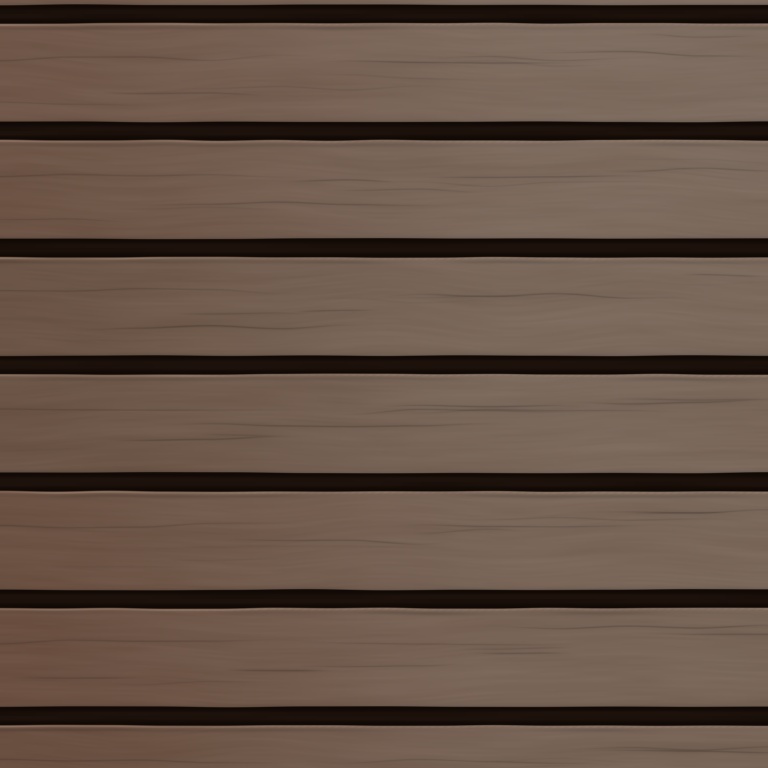
This texture is drawn by a WebGL 1 fragment shader. Its source:

```glsl
precision highp float;
uniform vec2 u_resolution;

const float PITCH = 0.15234;        // height of one board plus one gap
const float FIRST_GAP = 0.9818;     // centre of the topmost gap
const float GAP_HALF = 0.0120;      // half the gap height
const float EDGE_SOFT = 0.0011;
const float EDGE_WOBBLE = 0.0016;
const float LIP_WIDTH = 0.0014;     // bright upper lip of a board
const float HATCH_COUNT = 95.0;     // saw marks across the lip
const float CRACK_WIDTH = 0.0012;
const float FINE_GRAIN = 0.014;
const float BROAD_GRAIN = 0.035;
const vec3 WOOD_WARM = vec3(0.408, 0.318, 0.258);
const vec3 WOOD_GREY = vec3(0.490, 0.422, 0.372);
const vec3 LIP_COLOR = vec3(0.590, 0.490, 0.420);
const vec3 GAP_DEEP = vec3(0.065, 0.035, 0.018);
const vec3 GAP_LIT = vec3(0.112, 0.066, 0.042);

float hash(vec2 p) {
  p = fract(p * vec2(0.1031, 0.1137));
  p += dot(p, p.yx + 33.33);
  return fract((p.x + p.y) * p.x * 7.31);
}

float noise(vec2 p) {
  vec2 i = floor(p), f = fract(p);
  f = f * f * (3.0 - 2.0 * f);
  return mix(mix(hash(i), hash(i + vec2(1.0, 0.0)), f.x),
             mix(hash(i + vec2(0.0, 1.0)), hash(i + vec2(1.0, 1.0)), f.x), f.y);
}

float fbm(vec2 p) {
  float sum = 0.0, gain = 0.5;
  for (int i = 0; i < 4; i++) {
    sum += gain * noise(p);
    p = p * 2.03 + 17.7;
    gain *= 0.5;
  }
  return sum;
}

// Thin wandering line around a centre, fading towards both ends
float crack(vec2 p, vec2 centre, float halfLength, float seed) {
  float wander = (noise(vec2(p.x * 11.0, seed)) - 0.5) * 0.008;
  float d = (p.y - centre.y - wander) / CRACK_WIDTH;
  float taper = 1.0 - smoothstep(0.3, 1.0, abs(p.x - centre.x) / halfLength);
  return taper * (exp(-d * d) + 0.3 * exp(-abs(d) * 0.35));
}

// Grain lines that recur on every board, shifted a little from row to row
float cracks(vec2 p, float row) {
  float sum = 0.0;
  for (int i = 0; i < 9; i++) {
    float k = float(i) + 1.0;
    float seed = k * 13.0 + row * 7.0;
    vec2 jitter = vec2(hash(vec2(seed, 3.0)), hash(vec2(seed, 8.0))) - 0.5;
    vec2 centre = vec2(fract(k * 0.618 + 0.02), 0.032 + 0.088 * fract(k * 0.377));
    float halfLength = mix(0.06, 0.24, hash(vec2(seed, 21.0)));
    float strength = mix(0.15, 1.0, hash(vec2(seed, 34.0)));
    sum += strength * crack(p, centre + jitter * vec2(0.12, 0.022), halfLength, seed);
  }
  sum += 0.7 * crack(p, vec2(0.12, 0.057), 0.32, row * 5.0 + 2.0);
  return sum;
}

vec3 woodColor(vec2 uv, vec2 p, float row) {
  // Warm at the left and bottom, grey at the right and top
  float tone = 0.08 + 0.80 * smoothstep(-0.05, 0.75, uv.x) + 0.28 * (uv.y - 0.5);
  tone += 0.30 * (fbm(vec2(uv.x * 5.0, p.y * 22.0 + row * 9.0)) - 0.47);
  vec3 color = mix(WOOD_WARM, WOOD_GREY, clamp(tone, 0.0, 1.1));
  float redness = hash(vec2(row, 51.0)) * (1.0 - uv.x);
  color += vec3(0.012, -0.004, -0.002) * redness;

  // Stretched grain, bent by a slow drift
  float bend = (noise(vec2(uv.x * 6.0, row * 3.0)) - 0.5) * 0.018;
  float y = p.y + bend;
  float broad = fbm(vec2(uv.x * 4.0 + row * 11.0, y * 80.0)) - 0.47;
  float fine = noise(vec2(uv.x * 18.0 + row * 31.0, y * 340.0)) - 0.5;
  color += BROAD_GRAIN * broad + FINE_GRAIN * fine;
  return color * (1.0 - 0.13 * min(cracks(p, row), 1.5));
}

void main() {
  vec2 uv = gl_FragCoord.xy / u_resolution;
  float soft = max(EDGE_SOFT, 0.75 / u_resolution.y);

  // Row index and distance below the centre of the gap above
  float depth = (FIRST_GAP - uv.y) / PITCH;
  float row = floor(depth) + 2.0;
  float below = fract(depth) * PITCH;
  vec2 p = vec2(uv.x, below);

  // Distances inward from the upper and lower edges of the board
  float topWobble = noise(vec2(uv.x * 14.0, row * 4.0)) - 0.5;
  float lowWobble = noise(vec2(uv.x * 10.0, row * 4.0 + 2.0)) - 0.5;
  float fromTop = below - GAP_HALF + EDGE_WOBBLE * topWobble;
  float fromLow = PITCH - GAP_HALF - below + EDGE_WOBBLE * lowWobble;
  float board = smoothstep(-soft, soft, min(fromTop, fromLow));

  vec3 wood = woodColor(uv, p, row);

  // Worn bright lip with saw marks, then a faint dark band below it
  float hatch = 0.5 + 0.5 * sin(6.2832 * (uv.x * HATCH_COUNT + below * 150.0));
  float hatchAmount = 0.45 * smoothstep(0.1, 0.6, uv.x);
  float wear = mix(0.35, 1.0, noise(vec2(uv.x * 12.0, row * 6.0)));
  float lipDistance = (fromTop - 0.0018) / LIP_WIDTH;
  float lip = exp(-lipDistance * lipDistance) * wear * (1.0 - hatchAmount * hatch);
  float bandDistance = (fromTop - 0.0065) / 0.0025;
  float bandWear = noise(vec2(uv.x * 9.0, row * 8.0 + 3.0));
  wood *= 1.0 - 0.14 * bandWear * exp(-bandDistance * bandDistance);
  wood = mix(wood, LIP_COLOR, 0.75 * lip);
  wood *= 1.0 - 0.16 * exp(-max(fromLow, 0.0) / 0.0025);

  // Gap: faint light in the middle, darkest along both edges
  float across = min(below, PITCH - below) / GAP_HALF;
  float glow = 1.0 - smoothstep(0.25, 0.85, across);
  glow *= 0.65 + 0.6 * noise(vec2(uv.x * 7.0, row * 2.0 + below * 60.0));
  vec3 gap = mix(GAP_DEEP, GAP_LIT, clamp(glow, 0.0, 1.0));

  gl_FragColor = vec4(mix(gap, wood, board), 1.0);
}
```
